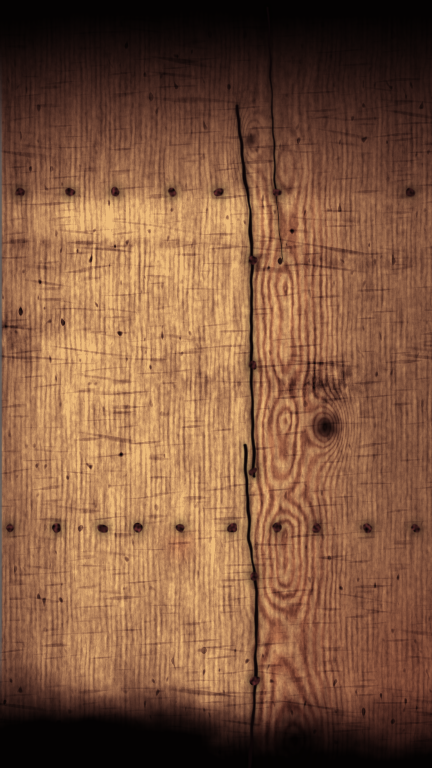
Give the GLSL for this texture, as a Shadertoy shader.

```glsl
vec2 hash2(vec2 c) {
    c = vec2(dot(c, vec2(127.1, 311.7)), dot(c, vec2(269.5, 183.3)));
    return fract(sin(c) * 43758.5) * 2.0 - 1.0;
}

float gradNoise(vec2 p) {
    vec2 i = floor(p), f = fract(p), w = f * f * (3.0 - 2.0 * f), e = vec2(0, 1);
    return mix(mix(dot(hash2(i), f), dot(hash2(i + e.yx), f - e.yx), w.x),
               mix(dot(hash2(i + e), f - e), dot(hash2(i + 1.0), f - 1.0), w.x), w.y);
}

float fbm(vec2 p) {
    float sum = 0.0, amp = 0.6;
    for (int i = 0; i < 4; i++) {
        sum += amp * gradNoise(p);
        p = p * 2.03 + 7.1;
        amp *= 0.55;
    }
    return sum;
}

float blob(vec2 p, float x, float y, float rx, float ry) {
    vec2 q = (p - vec2(x, y)) / vec2(rx, ry);
    return exp(-dot(q, q));
}

float segment(vec2 p, vec2 a, vec2 b) {
    vec2 d = b - a;
    return length(p - a - d * clamp(dot(p - a, d) / dot(d, d), 0.0, 1.0));
}

// Signed distance to the long split and the finer one above it
float crackDistance(vec2 p) {
    vec2 path[15] = vec2[15](
        vec2(0.309, 0.862), vec2(0.316, 0.79), vec2(0.3255, 0.727), vec2(0.328, 0.66),
        vec2(0.327, 0.525), vec2(0.331, 0.38), vec2(0.319, 0.42), vec2(0.325, 0.297),
        vec2(0.334, 0.23), vec2(0.333, 0.115), vec2(0.324, -0.01),
        vec2(0.349, 0.99), vec2(0.354, 0.87), vec2(0.359, 0.75), vec2(0.368, 0.66));
    float d = 1.0, gap = 0.0018 + 0.0016 * gradNoise(vec2(p.y * 28.0, 5.0));
    for (int i = 0; i < 14; i++) {
        if (i == 5 || i == 10) continue;
        float width = i < 10 ? gap : (i < 13 ? 0.5 * gap : 0.0001);
        d = min(d, segment(p, path[i], path[i + 1]) - width);
    }
    return d;
}

float nailDistance(vec2 p) {
    float upper[7] = float[7](0.026, 0.091, 0.15, 0.224, 0.285, 0.361, 0.534);
    float lower[10] = float[10](0.013, 0.074, 0.134, 0.18, 0.235, 0.302, 0.361, 0.413, 0.479, 0.541);
    float d = 1.0;
    for (int i = 0; i < 7; i++) d = min(d, length(p - vec2(upper[i], 0.75)));
    for (int i = 0; i < 10; i++) d = min(d, length(p - vec2(lower[i], 0.3125)));
    for (int i = 0; i < 5; i++) {
        float y = 0.661 - 0.137 * float(i);
        d = min(d, length(p - vec2(0.329 + 0.003 * smoothstep(0.5, 0.1, y), y)));
    }
    return d;
}

// Growth rings: stretched ovals on an axis, bent around three knots
float ringField(vec2 p) {
    float sway = 0.02 * sin((p.y - 0.62) * 18.0) + 0.03 * gradNoise(vec2(p.x * 9.0, p.y * 14.0));
    float r = length(vec2(p.x - 0.372, sway));
    float f = 110.0 * r + 45.0 * max(r - 0.05, 0.0) + fbm(p * vec2(30.0, 9.0));
    f = mix(f, 120.0 * length((p - vec2(0.423, 0.444)) * vec2(1.0, 0.7)), blob(p, 0.423, 0.444, 0.03, 0.045));
    f = mix(f, 120.0 * length((p - vec2(0.33, 0.818)) * vec2(1.0, 0.5)), blob(p, 0.33, 0.818, 0.022, 0.05));
    f = mix(f, 95.0 * length((p - vec2(0.384, 0.036)) * vec2(1.0, 0.6)), blob(p, 0.384, 0.036, 0.06, 0.1));
    return f + 0.4 * fbm(p * vec2(110.0, 50.0));
}

void mainImage(out vec4 fragColor, in vec2 fragCoord) {
    vec2 p = fragCoord / iResolution.y;
    float px = 1.0 / iResolution.y, x = p.x, y = p.y;
    float cloud = fbm(p * vec2(9.0, 13.0));

    // Light falling off towards the borders
    float light = 0.85 * (1.0 - smoothstep(0.7, 1.01, y + 0.02 * cloud));
    light *= smoothstep(0.0, 0.12, y - 0.035 * (1.0 - smoothstep(0.2, 0.35, x)) + 0.05 * cloud);
    light *= (1.0 - 0.36 * smoothstep(0.28, 0.56, x)) * mix(0.7, 1.0, smoothstep(-0.02, 0.12, x));
    light *= 1.0 - 0.12 * smoothstep(0.738, 0.756, y + 0.03 * cloud);
    light *= 1.0 - 0.1 * (1.0 - smoothstep(0.15, 0.42, y));

    // Pale and dirty patches
    float tone = 1.0 + 0.2 * cloud + 0.07 * blob(p, 0.2, 0.72, 0.12, 0.025);
    tone += 0.12 * blob(p, 0.09, 0.55, 0.08, 0.02) + 0.08 * blob(p, 0.17, 0.48, 0.06, 0.02);
    float dirt = blob(p, 0.0, 0.56, 0.06, 0.03) + 0.6 * blob(p, 0.1, 0.682, 0.2, 0.007);
    dirt += 0.5 * blob(p, 0.26, 0.5, 0.07, 0.03) + 0.8 * blob(p, 0.46, 0.66, 0.1, 0.012);
    dirt += 1.6 * blob(p, 0.43, 0.5, 0.045, 0.03) + blob(p, 0.318, 0.877, 0.022, 0.014);
    tone -= dirt * (0.2 + 0.8 * fbm(p * vec2(70.0, 55.0)));

    // Bold rings in the heart strip, fine straight grain elsewhere
    float strip = smoothstep(0.322, 0.338, x) * (1.0 - smoothstep(0.39, 0.47, x)) * (1.0 - smoothstep(0.68, 0.85, y));
    float ring = 0.5 + 0.5 * sin(6.2832 * ringField(p));
    tone -= mix(0.17, 0.34, strip) * ring * ring * (0.8 + 1.1 * gradNoise(p * vec2(40.0, 25.0)));
    tone += 0.32 * gradNoise(vec2(x * 240.0, y * 16.0)) + 0.12 * gradNoise(vec2(x * 45.0, y * 3.0));
    tone += 0.34 * fbm(p * vec2(210.0, 120.0));

    // Slanting scratches, chips and small pits
    float worn = smoothstep(-0.15, 0.25, gradNoise(p * vec2(5.0, 8.0) + 3.0));
    float slant = y + 0.12 * x;
    tone -= 0.3 * worn * smoothstep(0.18, 0.45, gradNoise(vec2(x * 10.0, slant * 150.0)));
    tone -= 0.2 * smoothstep(0.15, 0.45, gradNoise(vec2(x * 22.0, (y - 0.06 * x) * 210.0)));
    tone -= 0.45 * smoothstep(0.3, 0.5, gradNoise(p * vec2(130.0, 75.0))) * (0.4 + worn);

    // Knots
    vec2 rough = 0.006 * vec2(gradNoise(p * 90.0), gradNoise(p * 90.0 + 40.0));
    float knot = blob(p + rough, 0.425, 0.444, 0.018, 0.016) + 0.7 * blob(p + rough, 0.327, 0.818, 0.008, 0.01);
    knot += 0.5 * blob(p + rough, 0.384, 0.036, 0.025, 0.02);
    tone *= 1.0 - 0.85 * min(knot, 1.0);

    // Brown ramp with rusty stains
    float t = clamp(light * tone, 0.015, 0.93);
    vec3 color = t * vec3(1.0, 0.49 + 0.32 * t, 0.44 + 0.08 * t);
    float rust = strip * ring * 0.7 + 0.9 * blob(p, 0.375, 0.22, 0.025, 0.08) * worn;
    rust += 0.6 * blob(p + rough, 0.235, 0.292, 0.018, 0.02) + 0.6 * blob(p, 0.54, 0.1, 0.12, 0.15);
    color *= mix(vec3(1.0), vec3(0.93, 0.76, 0.76), min(rust, 1.0));

    // Splits with a soft shadow
    float crack = crackDistance(p + vec2(0.003 * gradNoise(vec2(y * 45.0, 2.0)), 0.0));
    color *= 1.0 - 0.3 * exp(-max(crack, 0.0) * 260.0);
    color = mix(color, vec3(0.05, 0.02, 0.025), 1.0 - smoothstep(-px, px, crack));

    // Nail heads
    float nail = nailDistance(p + rough * 0.7);
    color *= 1.0 - 0.4 * exp(-nail * nail * 9000.0);
    vec3 iron = vec3(0.2, 0.09, 0.09) * (1.0 + 2.0 * gradNoise(p * 240.0)) * min(1.0, light * 1.7);
    color = mix(color, iron, 1.0 - smoothstep(0.0055 - px, 0.0055 + px, nail));

    // Cool sliver along the left border
    float sliver = (1.0 - smoothstep(0.001, 0.004, x)) * smoothstep(0.08, 0.2, y) * (1.0 - smoothstep(0.75, 0.95, y));
    fragColor = vec4(mix(color, vec3(0.36, 0.37, 0.38), 0.8 * sliver), 1.0);
}
```
